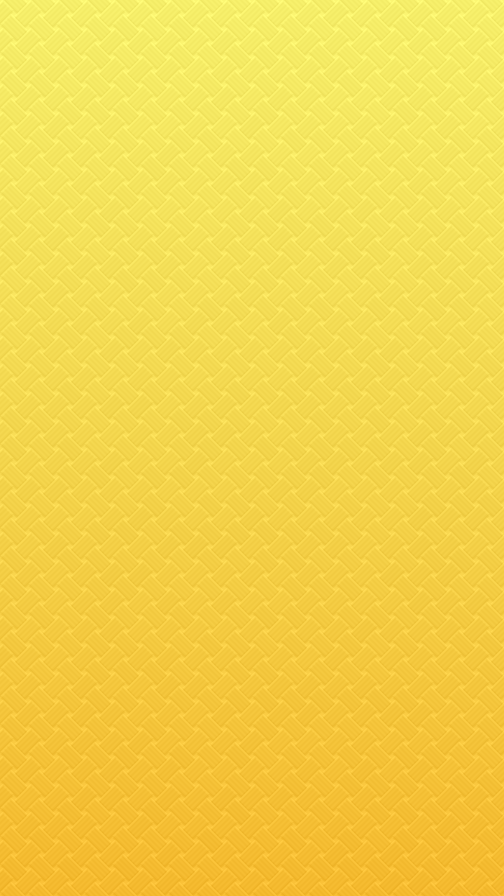
A WebGL 2 fragment shader for this pattern:

```glsl
#version 300 es
precision highp float;
// Diagonal basket weave of ribbed, softly embossed straps over a yellow to amber gradient.

uniform vec2 u_resolution;
out vec4 fragColor;

const float REPEATS_ACROSS = 18.0;  // weave periods over the canvas width
const float GAP = 0.22;             // space between straps, in strap pitches
const float INSET = 0.025;          // seam around each strap
const float RIBS = 4.0;             // ribs across one strap
const float RIB_DEPTH = 0.011;
const float BEVEL_REACH = 0.05;     // emboss offset, in periods
const float BEVEL_STRENGTH = 0.034;
const float SEAM_LIGHT = 0.030;
const float STRAP_VARIATION = 0.006;
const vec3 AMBER = vec3(0.965, 0.735, 0.190);
const vec3 GOLD = vec3(0.960, 0.845, 0.310);
const vec3 LEMON = vec3(0.970, 0.945, 0.425);

float hash(vec2 p) {
    return fract(sin(dot(p, vec2(127.1, 311.7))) * 43758.5453);
}

float boxDistance(vec2 p, vec2 halfSize) {
    vec2 d = abs(p) - halfSize;
    return length(max(d, 0.0)) + min(max(d.x, d.y), 0.0);
}

// Returns the distance to the nearest strap, the position across it and its tone.
vec3 strap(vec2 p) {
    vec2 q = vec2(p.x + p.y, p.y - p.x);
    vec2 cell = floor(q);
    vec2 local = q - cell - 0.5;
    bool turned = mod(cell.x + cell.y, 2.0) > 0.5;
    if (turned) local = local.yx;

    // The crossing strap reaches in from the neighbouring cell.
    float side = local.y < 0.0 ? -1.0 : 1.0;
    vec2 crossing = vec2(local.y - side, local.x);
    vec2 neighbour = cell + (turned ? vec2(side, 0.0) : vec2(0.0, side));
    vec2 halfSize = 0.5 + 0.5 * vec2(GAP, -GAP) - INSET;
    float own = boxDistance(local, halfSize);
    float other = boxDistance(crossing, halfSize);
    return own < other ? vec3(own, local.y, hash(cell))
                       : vec3(other, crossing.y, hash(neighbour));
}

float coverage(vec2 p, float softness) {
    return 1.0 - smoothstep(-softness, softness, strap(p).x);
}

void main() {
    vec2 p = gl_FragCoord.xy / u_resolution.x * REPEATS_ACROSS;
    float softness = max(0.03, 0.8 * REPEATS_ACROSS / u_resolution.x);

    // Vertical gradient
    float height = gl_FragCoord.y / u_resolution.y;
    vec3 color = height < 0.5 ? mix(AMBER, GOLD, height * 2.0)
                              : mix(GOLD, LEMON, height * 2.0 - 1.0);

    // Ribs along each strap, light seams between straps
    vec3 nearest = strap(p);
    float body = coverage(p, softness);
    float across = nearest.y / (1.0 - GAP);
    float shade = RIB_DEPTH * cos(6.28318 * RIBS * across) * body;
    shade += SEAM_LIGHT * (0.65 - body);
    shade += STRAP_VARIATION * (nearest.z - 0.5) * body;

    // Emboss lit from above
    vec2 reach = vec2(0.0, BEVEL_REACH);
    shade += BEVEL_STRENGTH * (coverage(p - reach, softness) - coverage(p + reach, softness));

    fragColor = vec4(clamp(color + shade * vec3(0.8, 1.0, 1.1), 0.0, 1.0), 1.0);
}
```
